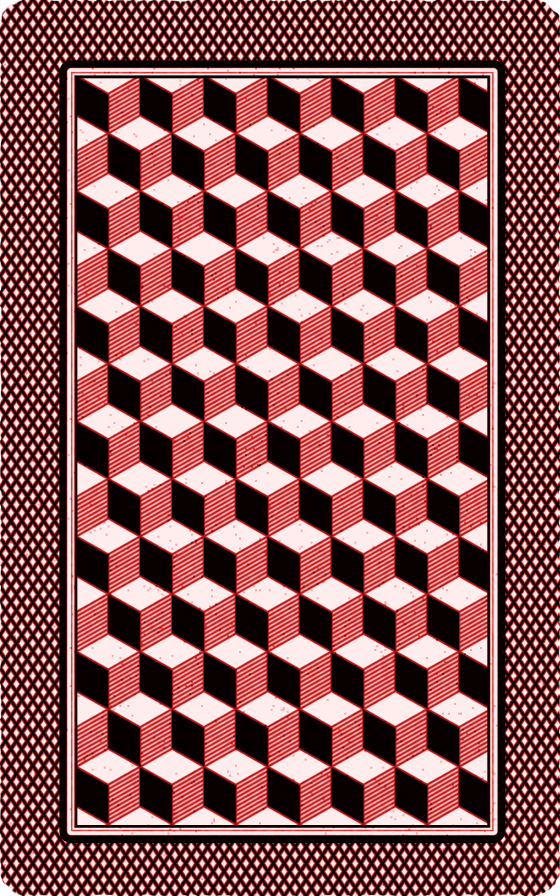
This pattern is drawn by a Shadertoy shader. Its source:

```glsl
// Playing-card style back: tumbling-block cubes inside a rounded double frame,
// surrounded by a diamond trellis. Each part yields an ink brightness that a
// black-red-paper ramp colours; supersampling smooths it. Unit: canvas height.

#define CUBE_HALF_WIDTH 0.0356
#define LID_HALF_HEIGHT 0.0202
#define CUBE_SIDE 0.04406
#define CUBE_ORIGIN vec2(0.3344, 0.9154)
#define STRIPES 9.0
#define FIELD_CENTER vec2(0.3151, 0.4960)
#define FIELD_HALF vec2(0.2288, 0.4167)
#define FRAME_WIDTH 0.0200
#define TRELLIS_PITCH vec2(0.0122, 0.0182)
#define CARD_RADIUS 0.030
#define WEAR 0.07
#define SAMPLES 3

float hash(vec2 p) {
    vec3 q = fract(p.xyx * 0.1031);
    q += dot(q, q.yzx + 33.33);
    return fract((q.x + q.y) * q.z);
}

float noise(vec2 p) {
    vec2 i = floor(p), f = fract(p);
    f = f * f * (3.0 - 2.0 * f);
    return mix(mix(hash(i), hash(i + vec2(1, 0)), f.x),
               mix(hash(i + vec2(0, 1)), hash(i + vec2(1, 1)), f.x), f.y);
}

float roundBox(vec2 p, vec2 halfSize, float radius) {
    vec2 q = abs(p) - halfSize + radius;
    return length(max(q, 0.0)) + min(max(q.x, q.y), 0.0) - radius;
}

// Black through red to paper white, for brightness 0..1
vec3 inkRamp(float v) {
    vec3 c = mix(vec3(0.03, 0.0, 0.0), vec3(0.38, 0.03, 0.03), smoothstep(0.0, 0.2, v));
    c = mix(c, vec3(0.78, 0.11, 0.11), smoothstep(0.2, 0.42, v));
    c = mix(c, vec3(0.93, 0.40, 0.40), smoothstep(0.48, 0.66, v));
    c = mix(c, vec3(0.98, 0.66, 0.66), smoothstep(0.66, 0.80, v));
    return mix(c, vec3(1.0, 0.93, 0.93), smoothstep(0.80, 0.93, v));
}

// Position relative to the lid centre of a cube in the given row, y downward
vec2 cubeLocal(vec2 p, float row) {
    float width = 2.0 * CUBE_HALF_WIDTH;
    float x = p.x - CUBE_HALF_WIDTH * mod(row, 2.0);
    x -= width * floor(x / width + 0.5);
    return vec2(x, p.y - row * (LID_HALF_HEIGHT + CUBE_SIDE));
}

float cubes(vec2 p) {
    vec2 g = (p - CUBE_ORIGIN) * vec2(1, -1);
    float row = floor((g.y + LID_HALF_HEIGHT) / (LID_HALF_HEIGHT + CUBE_SIDE));
    vec2 q = cubeLocal(g, row);
    // Corners above the lid belong to the row before
    if (q.y < -LID_HALF_HEIGHT * (1.0 - abs(q.x) / CUBE_HALF_WIDTH))
        q = cubeLocal(g, row - 1.0);
    float lidEdge = LID_HALF_HEIGHT * (1.0 - abs(q.x) / CUBE_HALF_WIDTH);

    // Pale lid with a red outline
    float inset = lidEdge - abs(q.y);
    if (inset > 0.0) return 0.3 + 0.7 * smoothstep(0.0, 0.0026, inset);

    // Black left side, fringed red along its slanted edges
    float depth = q.y - lidEdge;
    float edge = min(depth, CUBE_SIDE - depth);
    if (q.x < 0.0) return 0.35 * (1.0 - smoothstep(0.0003, 0.0016, edge));

    // Right side ruled with slanted stripes
    float wave = 0.5 - 0.5 * cos(6.28319 * STRIPES * depth / CUBE_SIDE);
    float border = min(q.x, CUBE_HALF_WIDTH - q.x);
    return mix(0.3, 0.38 + 0.48 * wave, smoothstep(0.0, 0.0022, border));
}

float trellis(vec2 p) {
    vec2 q = p / TRELLIS_PITCH;
    vec2 cell = fract(vec2(q.x + q.y, q.x - q.y));
    vec2 inset = min(cell, 1.0 - cell);
    return clamp((min(inset.x, inset.y) - 0.08) / 0.24, 0.0, 1.0);
}

// Black band, pale band split by a hairline, dark inner line
float frame(float depth) {
    float pale = smoothstep(0.0075, 0.0095, depth) * (1.0 - smoothstep(0.0160, 0.0178, depth));
    float hairline = 1.0 - smoothstep(0.0003, 0.0014, abs(depth - 0.0138));
    return pale * (1.0 - 0.45 * hairline);
}

vec3 card(vec2 p, vec2 size) {
    float depth = -roundBox(p - FIELD_CENTER, FIELD_HALF + FRAME_WIDTH, 0.013);
    float v = depth < 0.0 ? trellis(p) : depth < FRAME_WIDTH ? frame(depth) : cubes(p);

    // Uneven ink and stray specks
    v += WEAR * (noise(p * 260.0) - 0.5) * smoothstep(0.1, 0.4, v);
    v -= 0.2 * step(0.985, hash(floor(p * 450.0)));

    float outside = roundBox(p - 0.5 * size, 0.5 * size, CARD_RADIUS);
    outside += 0.004 * (noise(p * 180.0) - 0.5);
    return mix(inkRamp(v), vec3(1.0), smoothstep(-0.001, 0.001, outside));
}

void mainImage(out vec4 fragColor, in vec2 fragCoord) {
    vec2 size = iResolution.xy / iResolution.y;
    vec3 sum = vec3(0.0);
    for (int j = 0; j < SAMPLES; j++)
        for (int i = 0; i < SAMPLES; i++) {
            vec2 offset = (vec2(i, j) + 0.5) / float(SAMPLES) - 0.5;
            sum += card((fragCoord + offset) / iResolution.y, size);
        }
    fragColor = vec4(sum / float(SAMPLES * SAMPLES), 1.0);
}
```
